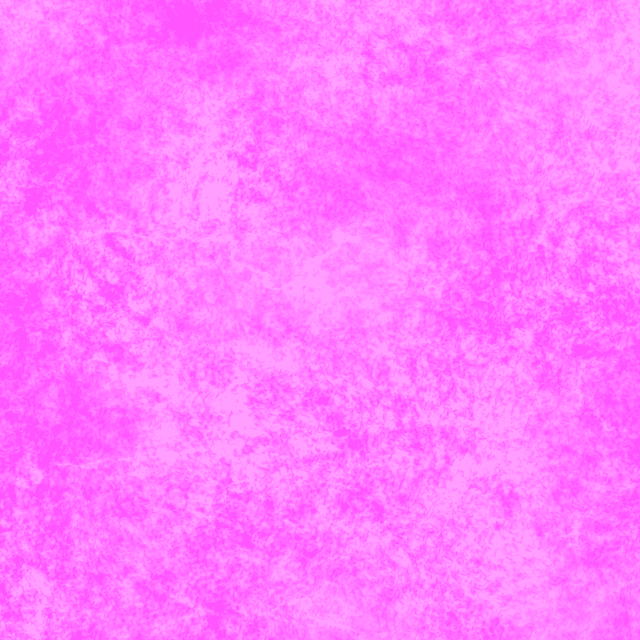
A three.js fragment shader for this texture:

```glsl
varying vec2 vUv;

#define CLOUD_SCALE 4.6
#define GRAIN_SCALE 40.0
#define CLOUD_CONTRAST 0.46
#define GRAIN_CONTRAST 0.62
#define CRINKLE_CONTRAST 0.24
#define VEIN_SCALE vec2(2.3, 3.6)
#define VEIN_WIDTH 0.012
#define VEIN_STRENGTH 0.09
#define GREEN_MEAN 0.472
#define GREEN_MIN 0.335
#define GREEN_MAX 0.62

float hash(vec2 p) {
  return fract(sin(dot(p, vec2(127.1, 311.7))) * 43758.5453);
}

float valueNoise(vec2 p) {
  vec2 cell = floor(p);
  vec2 f = fract(p);
  f = f * f * (3.0 - 2.0 * f);
  float bottom = mix(hash(cell), hash(cell + vec2(1.0, 0.0)), f.x);
  float top = mix(hash(cell + vec2(0.0, 1.0)), hash(cell + vec2(1.0, 1.0)), f.x);
  return mix(bottom, top, f.y);
}

// Turns and doubles the domain between octaves
vec2 nextOctave(vec2 p) {
  return mat2(1.6, 1.2, -1.2, 1.6) * p + vec2(17.3, 9.1);
}

// Fractal sum, normalised and centred on zero
float fbm(vec2 p, int octaves, float gain) {
  float sum = 0.0;
  float total = 0.0;
  float amplitude = 1.0;
  for (int i = 0; i < 8; i++) {
    if (i >= octaves) break;
    sum += amplitude * (valueNoise(p) - 0.5);
    total += amplitude;
    amplitude *= gain;
    p = nextOctave(p);
  }
  return sum / total;
}

// Thin, ragged light lines that fade in and out along their length
float veins(vec2 p, vec2 seed) {
  float field = abs(fbm(p * VEIN_SCALE + seed, 7, 0.56));
  float line = 1.0 - smoothstep(0.2 * VEIN_WIDTH, VEIN_WIDTH, field);
  float halo = exp(-field * 28.0);
  float presence = smoothstep(0.46, 0.72, valueNoise(p * 5.0 + seed.yx));
  return presence * (line + 0.3 * halo);
}

void main() {
  vec2 p = vUv;

  // Bend the domain so the clouds get torn outlines
  vec2 bend = vec2(fbm(p * 7.0 + 3.7, 5, 0.65), fbm(p * 7.0 + 41.2, 5, 0.65));
  vec2 bent = p + 0.13 * bend;

  float clouds = fbm(bent * CLOUD_SCALE + 58.5, 5, 0.55);

  // Fine mottling, stronger in some patches than in others
  float roughness = mix(0.6, 1.4, valueNoise(p * 5.5 + 63.0));
  float grain = fbm((p + 0.03 * bend) * GRAIN_SCALE, 4, 1.05) * roughness;

  // Crumpled light filaments
  float crinkle = 0.09 - abs(fbm(bent * 15.0 + 27.0, 5, 0.75));

  float veinLight = max(veins(p, vec2(5.2, 31.8)), veins(p, vec2(74.6, 12.4)));

  float green = GREEN_MEAN
    + CLOUD_CONTRAST * clouds
    + GRAIN_CONTRAST * grain
    + CRINKLE_CONTRAST * crinkle
    + VEIN_STRENGTH * veinLight;

  gl_FragColor = vec4(1.0, clamp(green, GREEN_MIN, GREEN_MAX), 1.0, 1.0);
}
```
